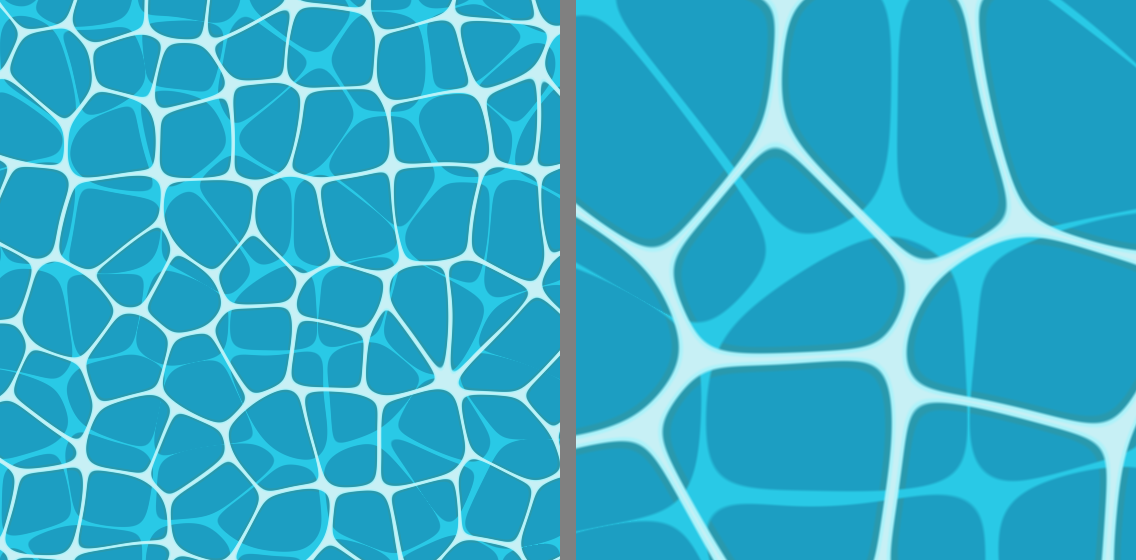
Left: the whole. Right: its middle third, enlarged.
This texture is drawn by a WebGL 2 fragment shader. Its source:

```glsl
#version 300 es
precision highp float;
// Sunlit pool water: a pale net of light over a second, fainter cyan net.
// Each net is a Voronoi diagram whose border distances are blended by a
// soft minimum, so cells get round corners and strands swell at junctions.

uniform vec2 u_resolution;
out vec4 fragColor;

const vec3 WATER = vec3(0.11, 0.62, 0.76);
const vec3 SHADE = vec3(0.16, 0.60, 0.68);
const vec3 CYAN = vec3(0.16, 0.79, 0.90);
const vec3 PALE = vec3(0.67, 0.95, 0.98);
const vec3 PALE_CORE = vec3(0.78, 0.94, 0.96);

const float TOP_CELLS = 7.3;       // cells across the canvas
const float DEEP_CELLS = 6.5;
const float TOP_WIDTH = 0.022;     // half width of a strand, in cells
const float DEEP_WIDTH = 0.013;
const float TOP_VARIATION = 0.007;
const float DEEP_VARIATION = 0.022;
const float TOP_FILLET = 0.058;    // rounding of the corners, in cells
const float DEEP_FILLET = 0.070;
const float SHADE_WIDTH = 0.028;   // dim rim beside the pale strands
const float JITTER = 0.76;
const float WARP = 0.045;
const float SOFTNESS = 0.0011;     // edge blur, in canvas heights

vec2 hash2(vec2 p) {
    vec3 q = fract(p.xyx * vec3(0.1031, 0.1030, 0.0973));
    q += dot(q, q.yzx + 33.33);
    return fract((q.xx + q.yz) * q.zy);
}

float valueNoise(vec2 p) {
    vec2 cell = floor(p);
    vec2 f = fract(p);
    f = f * f * (3.0 - 2.0 * f);
    float low = mix(hash2(cell).x, hash2(cell + vec2(1, 0)).x, f.x);
    float high = mix(hash2(cell + vec2(0, 1)).x, hash2(cell + vec2(1, 1)).x, f.x);
    return mix(low, high, f.y);
}

vec2 cellPoint(vec2 cell) {
    return cell + 0.5 + JITTER * (hash2(cell + 57.0) - 0.5);
}

// Soft distance to the borders of the Voronoi cell around p
float borderDistance(vec2 p, float fillet) {
    vec2 home = floor(p);
    vec2 nearestCell = home;
    vec2 toNearest = vec2(0.0);
    float best = 1e3;
    for (int y = -2; y <= 2; y++) {
        for (int x = -2; x <= 2; x++) {
            vec2 cell = home + vec2(x, y);
            vec2 offset = cellPoint(cell) - p;
            float d = dot(offset, offset);
            if (d < best) {
                best = d;
                nearestCell = cell;
                toNearest = offset;
            }
        }
    }

    float sum = 0.0;
    for (int y = -2; y <= 2; y++) {
        for (int x = -2; x <= 2; x++) {
            if (x == 0 && y == 0) continue;
            vec2 offset = cellPoint(nearestCell + vec2(x, y)) - p;
            vec2 normal = normalize(offset - toNearest);
            float d = dot(0.5 * (offset + toNearest), normal);
            sum += exp(-d / fillet);
        }
    }
    return -fillet * log(max(sum, 1e-20));
}

// Signed distance to the strands of a net: negative inside
float net(vec2 p, float width, float variation, float fillet) {
    vec2 bent = p + WARP * sin(p.yx * vec2(2.7, 3.1) + vec2(0.4, 1.9));
    float swell = 2.0 * valueNoise(p * 1.6 + 11.0) - 1.0;
    return borderDistance(bent, fillet) - width - variation * swell;
}

float coverage(float d, float blur) {
    return 1.0 - smoothstep(-blur, blur, d);
}

void main() {
    vec2 uv = gl_FragCoord.xy / u_resolution.y;
    float blur = max(SOFTNESS, 0.6 / u_resolution.y);
    float topBlur = blur * TOP_CELLS;

    float top = net(uv * TOP_CELLS + 3.0, TOP_WIDTH, TOP_VARIATION, TOP_FILLET);
    float deep = net(uv * DEEP_CELLS + vec2(41.3, 23.7),
                     DEEP_WIDTH, DEEP_VARIATION, DEEP_FILLET);

    // Water, dim rim, deep net, then the pale net on top
    vec3 color = mix(WATER, SHADE, coverage(top - SHADE_WIDTH, topBlur));
    color = mix(color, CYAN, coverage(deep, blur * DEEP_CELLS));
    vec3 strand = mix(PALE, PALE_CORE, coverage(top + 0.7 * TOP_WIDTH, topBlur));
    color = mix(color, strand, coverage(top, topBlur));

    fragColor = vec4(color, 1.0);
}
```
